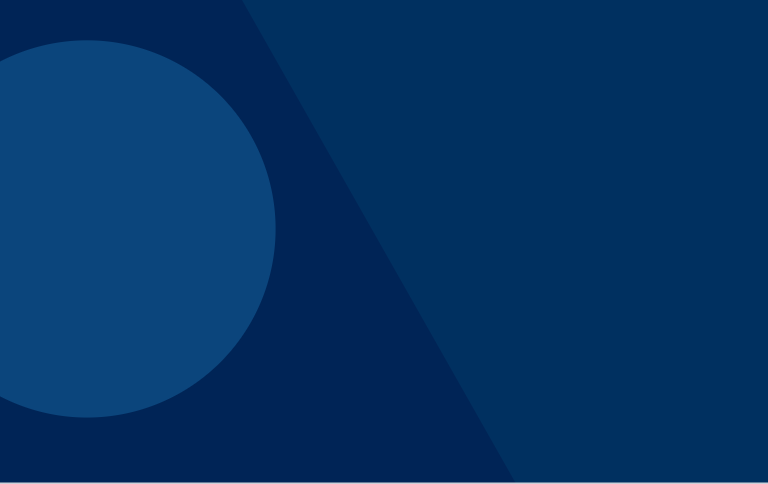
Reproduce this background procedurally as a WebGL 2 fragment shader.

```glsl
#version 300 es
precision highp float;
// Flat navy background: a blue disc at the left, a slanted lighter panel, a pale hairline below.

// Lengths are in units of the canvas height
#define DISC_CENTER  vec2(0.1797, 0.527)
#define DISC_RADIUS  0.3897
#define EDGE_BOTTOM  vec2(1.0665, 0.0)
#define EDGE_TOP     vec2(0.5, 1.0)
#define LINE_HEIGHT  0.0031
#define NAVY         vec3(0.000, 0.141, 0.337)
#define PANEL_BLUE   vec3(0.000, 0.188, 0.376)
#define DISC_BLUE    vec3(0.043, 0.271, 0.486)
#define LINE_PALE    vec3(0.800, 0.820, 0.850)

uniform vec2 u_resolution;
out vec4 fragColor;

// Signed distance to a circle, negative inside
float circleDistance(vec2 p, vec2 center, float radius) {
    return length(p - center) - radius;
}

// Signed distance to the line from a to b, negative on its right side
float lineDistance(vec2 p, vec2 a, vec2 b) {
    vec2 dir = normalize(b - a);
    return dot(p - a, vec2(-dir.y, dir.x));
}

// Coverage of a shape, with an edge one pixel wide
float coverage(float dist) {
    return clamp(0.5 - dist * u_resolution.y, 0.0, 1.0);
}

void main() {
    vec2 p = gl_FragCoord.xy / u_resolution.y;

    // Slanted panel over the navy base
    float panel = coverage(lineDistance(p, EDGE_BOTTOM, EDGE_TOP));
    vec3 color = mix(NAVY, PANEL_BLUE, panel);

    // Disc cut off by the left border
    float disc = coverage(circleDistance(p, DISC_CENTER, DISC_RADIUS));
    color = mix(color, DISC_BLUE, disc);

    // Pale hairline along the bottom border
    color = mix(color, LINE_PALE, coverage(p.y - LINE_HEIGHT));

    fragColor = vec4(color, 1.0);
}
```
